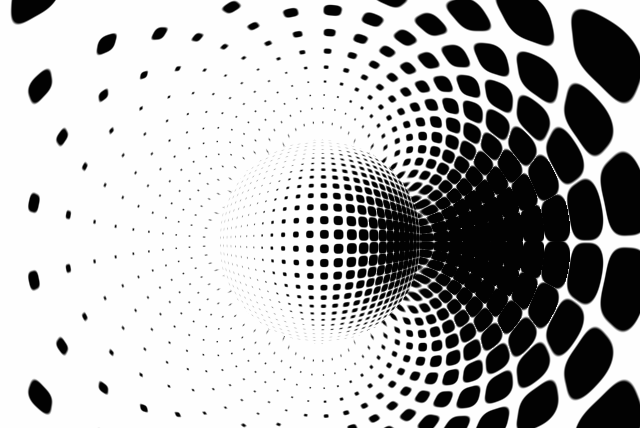
A Shadertoy shader for this background:

```glsl
// Black and white halftone grid bulging as a sphere and folding back outside it.

const vec2  CENTER      = vec2(0.0, -0.0645); // from canvas middle, in heights
const float PITCH       = 0.0342;             // dot spacing at the center
const float BULGE       = 8.6;                // squeeze toward the sphere rim
const float OUTER_BASE  = 0.30;               // outer stretch: base + growth * r^3
const float OUTER_GROW  = 16.25;
const float COLUMN_SHIFT = 0.2;               // slides the columns sideways, in cells
const vec2  DARK_CELL   = vec2(9.5, 0.0);     // cell where the dots are largest
const float ROW_FALLOFF = 1.15;               // dots shrink faster across rows
const float SIZE_SLOPE  = 0.045;
const float SIZE_REACH  = 15.9;               // distance in cells where dots vanish
const float MIN_RADIUS  = 0.045;
const float MAX_RADIUS  = 0.75;
const float ROUNDNESS   = 3.0;                // 2 is a circle, higher is squarer
const float EDGE_PIXELS = 0.75;
const vec3  PAPER       = vec3(0.995);
const vec3  INK         = vec3(0.008);

// Screen position to grid cells: a ball inside, a mirrored fold outside.
vec2 warpToGrid(vec2 p) {
    float r = length(p);
    float inner = 1.0 - BULGE * r * r;
    float outer = OUTER_BASE + OUTER_GROW * r * r * r;
    return p / (PITCH * max(inner, outer));
}

float superellipse(vec2 q) {
    q = pow(abs(q) + 1e-5, vec2(ROUNDNESS));
    return pow(q.x + q.y, 1.0 / ROUNDNESS);
}

// Dot radius in cells, fading away from the darkest cell.
float dotRadius(vec2 cell) {
    vec2 offset = (cell - DARK_CELL) * vec2(1.0, ROW_FALLOFF);
    return clamp(SIZE_SLOPE * (SIZE_REACH - length(offset)), MIN_RADIUS, MAX_RADIUS);
}

void mainImage(out vec4 fragColor, in vec2 fragCoord) {
    vec2 p = (fragCoord - 0.5 * iResolution.xy) / iResolution.y - CENTER;
    vec2 shift = vec2(COLUMN_SHIFT, 0.0);
    vec2 grid = warpToGrid(p) + shift;

    // Pixel footprint in cells
    vec2 footprint = fwidth(grid);
    float soft = EDGE_PIXELS * max(footprint.x, footprint.y);

    // One dot per cell
    vec2 cellCenter = floor(grid) + 0.5;
    float radius = dotRadius(cellCenter - shift);
    float edge = superellipse(grid - cellCenter) - radius;
    float ink = 1.0 - smoothstep(-soft, soft, edge);

    // Dots smaller than a pixel become paler
    ink *= clamp(2.0 * radius / soft, 0.0, 1.0);

    fragColor = vec4(mix(PAPER, INK, ink), 1.0);
}
```
